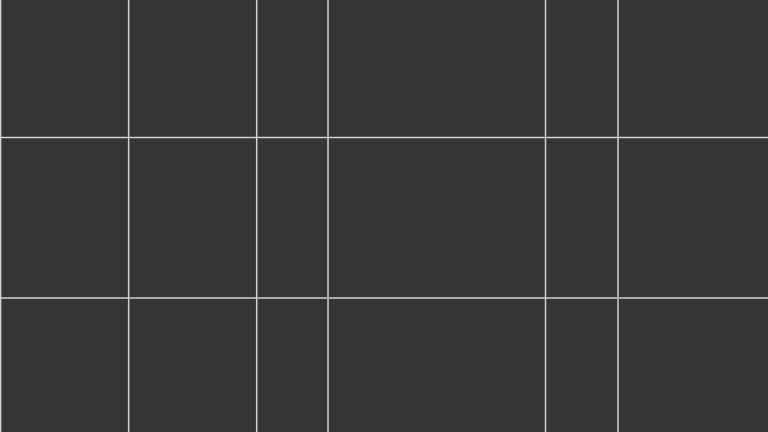
Reproduce this pattern procedurally as a WebGL 2 fragment shader.

```glsl
#version 300 es
precision highp float;
// Thin pale rules dividing a flat charcoal field into uneven panels.
// Evenly stepped columns come from a formula, the other rules from short lists;
// each rule is a box whose pixel coverage gives its smoothed edge.

#define FIELD_GREY 0.208
#define RULE_GREY 0.82
#define RULE_WIDTH 0.00347      // fraction of canvas height
#define EVEN_COLUMNS 3
#define COLUMN_START 0.0008     // fractions of canvas width
#define COLUMN_STEP 0.16672

uniform vec2 u_resolution;
out vec4 fragColor;

const float wideColumns[3] = float[3](0.4271, 0.7103, 0.8047);
const float rows[2] = float[2](0.3102, 0.6817);

// Share of a pixel covered by a rule; all lengths are in canvas heights.
float ruleCoverage(float distanceToRule, float pixelSize) {
    float overlap = 0.5 * (RULE_WIDTH + pixelSize) - abs(distanceToRule);
    return clamp(overlap, 0.0, min(RULE_WIDTH, pixelSize)) / pixelSize;
}

void main() {
    vec2 position = gl_FragCoord.xy / u_resolution.y;
    float aspect = u_resolution.x / u_resolution.y;
    float pixelSize = 1.0 / u_resolution.y;
    float coverage = 0.0;

    // Evenly stepped columns on the left
    for (int i = 0; i < EVEN_COLUMNS; i++) {
        float x = (COLUMN_START + COLUMN_STEP * float(i)) * aspect;
        coverage = max(coverage, ruleCoverage(position.x - x, pixelSize));
    }

    // Unevenly spaced columns
    for (int i = 0; i < wideColumns.length(); i++) {
        float x = wideColumns[i] * aspect;
        coverage = max(coverage, ruleCoverage(position.x - x, pixelSize));
    }

    // Horizontal rules
    for (int i = 0; i < rows.length(); i++) {
        coverage = max(coverage, ruleCoverage(position.y - rows[i], pixelSize));
    }

    fragColor = vec4(vec3(mix(FIELD_GREY, RULE_GREY, coverage)), 1.0);
}
```
